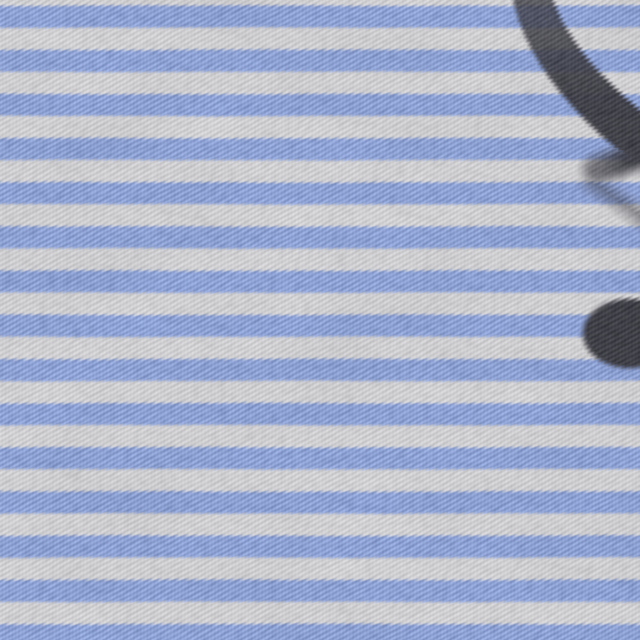
A WebGL 1 fragment shader for this texture:

```glsl
precision highp float;
// Striped cotton twill: soft blue and pale bands crossed by fine diagonal ribs,
// with uneven yarn from cellular noise and a few dark ink marks at the right.
// Bands and ribs are periodic phases; the marks are distances to curves.
uniform vec2 u_resolution;

const vec3 PALE = vec3(0.805, 0.805, 0.815);
const vec3 BLUE = vec3(0.550, 0.628, 0.825);
const vec3 INK = vec3(0.25, 0.25, 0.28);
const float STRIPES = 14.49;
const float TAU = 6.28318;

vec2 hash2(vec2 p) {
  vec2 q = vec2(dot(p, vec2(127.1, 311.7)), dot(p, vec2(269.5, 183.3)));
  return fract(sin(q) * 43758.55);
}

// Distance to the nearest scattered point, about 0 to 1
float cellular(vec2 p) {
  vec2 cell = floor(p);
  float nearest = 2.0;
  for (int j = -1; j <= 1; j++) {
    for (int i = -1; i <= 1; i++) {
      vec2 c = cell + vec2(float(i), float(j));
      nearest = min(nearest, distance(p, c + hash2(c)));
    }
  }
  return nearest;
}

// Slow drift of the yarns from layered sines
float drift(vec2 p) {
  return 0.5 * sin(p.x * 9.0 + 3.0 * sin(p.y * 7.0))
       + 0.3 * sin(p.x * 23.0 - p.y * 31.0)
       + 0.2 * sin(p.x * 51.0 + p.y * 43.0);
}

float segment(vec2 p, vec2 a, vec2 b) {
  vec2 d = b - a;
  return distance(p, a + d * clamp(dot(p - a, d) / dot(d, d), 0.0, 1.0));
}

vec2 bezier(vec2 a, vec2 b, vec2 c, float t) {
  return mix(mix(a, b, t), mix(b, c, t), t);
}

// Signed distance to a curved stroke whose radius runs from r0 to r1
float brush(vec2 p, vec2 a, vec2 b, vec2 c, float r0, float r1) {
  float d = 1.0;
  for (int i = 0; i < 12; i++) {
    float t = float(i) / 12.0;
    vec2 from = bezier(a, b, c, t);
    vec2 to = bezier(a, b, c, t + 1.0 / 12.0);
    d = min(d, segment(p, from, to) - mix(r0, r1, t));
  }
  return d;
}

float cover(float d, float blur) {
  return 1.0 - smoothstep(-blur, blur, d);
}

// Blue share of a band, 1 inside the blue stripe
float stripe(float y, float pixel) {
  float phase = (1.0 - y - 0.026) * STRIPES;
  float d = abs(fract(phase + 0.5) - 0.5) - 0.248;
  return cover(d, max(0.05, pixel * STRIPES));
}

// Coverage of the ink marks: long stroke, smudge, faint tail and dot
float inkMarks(vec2 p, float pixel) {
  float blur = max(0.006, pixel);
  float stroke = brush(p, vec2(0.828, 1.02), vec2(0.851, 0.8975),
                       vec2(1.01, 0.775), 0.030, 0.036);
  float ink = cover(stroke, blur) * mix(0.98, 0.80, smoothstep(0.82, 1.0, p.y));
  float smudge = segment(p, vec2(0.933, 0.735), vec2(1.01, 0.762)) - 0.021;
  ink = max(ink, cover(smudge, 0.014) * mix(0.62, 0.95, smoothstep(0.92, 0.99, p.x)));
  float tail = segment(p, vec2(0.925, 0.715), vec2(1.02, 0.650)) - 0.010;
  ink = max(ink, 0.55 * cover(tail, 0.020));
  vec2 radii = vec2(0.072, 0.054);
  float spot = (length((p - vec2(0.983, 0.479)) / radii) - 1.0) * radii.y;
  return max(ink, cover(spot, blur));
}

void main() {
  vec2 p = gl_FragCoord.xy / u_resolution;
  float pixel = 1.0 / min(u_resolution.x, u_resolution.y);
  float sway = drift(p);

  // Diagonal ribs rise to the right; fine upright yarns cut them
  float ribPhase = 128.0 * p.y - 70.0 * p.x + 0.22 * sway;
  float rib = sin(TAU * ribPhase);
  float yarn = sin(TAU * (190.0 * p.x + 0.2 * sway));
  float slub = cellular(vec2(p.x * 75.0, ribPhase)) - 0.45;
  float weave = 0.040 * rib + 0.012 * yarn - 0.065 * slub;

  // Stripe edges step slightly with the ribs
  float edgeY = p.y + 0.0008 * sway + 0.0010 * rib;
  float blue = stripe(edgeY, pixel);
  vec3 color = mix(PALE, BLUE, blue);
  color += weave * mix(0.85, 1.15, blue);

  // Uneven tone over the cloth
  color *= 1.0 + 0.010 * sway - 0.025 * (cellular(p * vec2(9.0, 14.0)) - 0.45);

  // Ink soaks in but leaves the weave visible
  float ink = inkMarks(p + 0.0012 * rib, pixel);
  color = mix(color, INK + 0.8 * weave, ink);
  gl_FragColor = vec4(clamp(color, 0.0, 1.0), 1.0);
}
```
